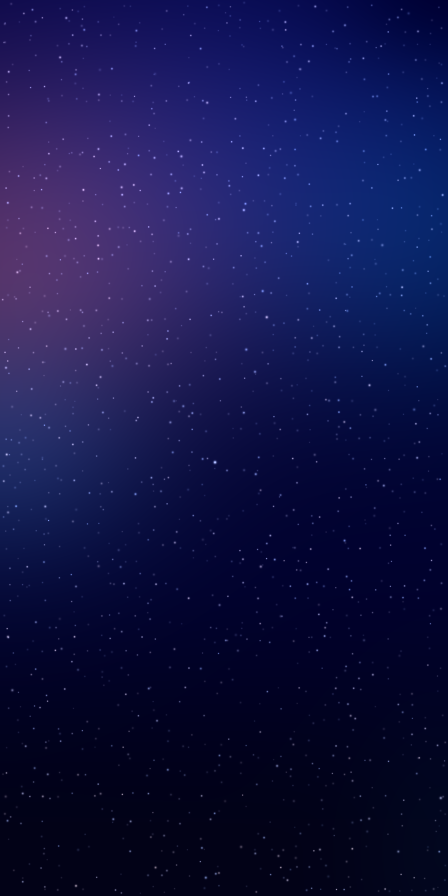
Give the GLSL for this background, as a Shadertoy shader.

```glsl
// A deep night sky: a dark navy gradient lit by soft violet and blue glows.
// Each glow is an elliptical Gaussian; the stars are jittered points
// scattered over several hashed grids of different cell sizes.

vec3 hash3(vec2 p) {
    vec3 q = fract(vec3(p.xyx) * vec3(0.1031, 0.1030, 0.0973));
    q += dot(q, q.yxz + 33.33);
    return fract((q.xxy + q.yzz) * q.zyx);
}

// Elliptical falloff around a centre
float glow(vec2 p, vec2 centre, vec2 radius) {
    vec2 d = (p - centre) / radius;
    return exp(-dot(d, d));
}

vec3 skyColor(vec2 uv) {
    // Vertical base gradient, black-blue at the bottom
    vec3 color = mix(vec3(0.006, 0.006, 0.09), vec3(0.002, 0.004, 0.18),
                     smoothstep(0.05, 0.40, uv.y));
    color.b += 0.07 * smoothstep(0.4, 1.0, uv.y);

    // Violet haze on the left, stretched further upward than downward
    float hazeHeight = uv.y > 0.71 ? 0.22 : 0.17;
    color += vec3(0.31, 0.16, 0.13) * glow(uv, vec2(0.0, 0.71), vec2(0.5, hazeHeight));

    // Blue light: upper middle, right edge and below the haze
    color += vec3(0.05, 0.08, 0.17) * glow(uv, vec2(0.50, 0.80), vec2(0.50, 0.22));
    color += vec3(0.00, 0.11, 0.13) * glow(uv, vec2(1.00, 0.74), vec2(0.40, 0.18));
    color += vec3(0.07, 0.14, 0.19) * glow(uv, vec2(0.00, 0.50), vec2(0.35, 0.14));
    color += vec3(0.00, 0.02, 0.03) * glow(uv, vec2(1.00, 0.05), vec2(0.20, 0.15));

    // Shade in the upper right corner
    color -= vec3(0.02, 0.03, 0.09) * glow(uv, vec2(1.0, 1.0), vec2(0.25, 0.08));
    return max(color, 0.0);
}

// One star per occupied cell; p is measured in canvas widths
vec3 starLayer(vec2 p, float columns, float density, float radius, float seed) {
    vec2 cell = floor(p * columns);
    vec3 rnd = hash3(cell + seed);
    vec3 look = hash3(cell + seed + 71.7);
    vec2 offset = (fract(p * columns) - mix(vec2(0.2), vec2(0.8), rnd.xy)) / columns;
    float size = radius * mix(0.7, 1.2, look.x);
    float disc = exp(-dot(offset, offset) / (size * size));
    float brightness = mix(0.12, 0.65, look.y * look.y);
    vec3 tint = mix(vec3(0.60, 0.72, 0.95), vec3(1.0, 0.9, 0.88), look.z);
    return tint * disc * brightness * step(rnd.z, density);
}

void mainImage(out vec4 fragColor, in vec2 fragCoord) {
    vec2 uv = fragCoord / iResolution.xy;
    vec2 p = fragCoord / iResolution.x;
    vec3 color = skyColor(uv);

    // Dense faint stars first, then sparser and brighter ones
    for (int i = 0; i < 3; i++) {
        float layer = float(i);
        color += starLayer(p, 34.0 - 9.0 * layer, 0.42 - 0.08 * layer,
                           0.0021 + 0.0002 * layer, 13.0 + 37.0 * layer);
    }

    // Brightest star near the centre
    color += vec3(0.75, 0.8, 0.9) * glow(p, vec2(0.48, 0.968), vec2(0.0032));

    fragColor = vec4(min(color, 1.0), 1.0);
}
```
